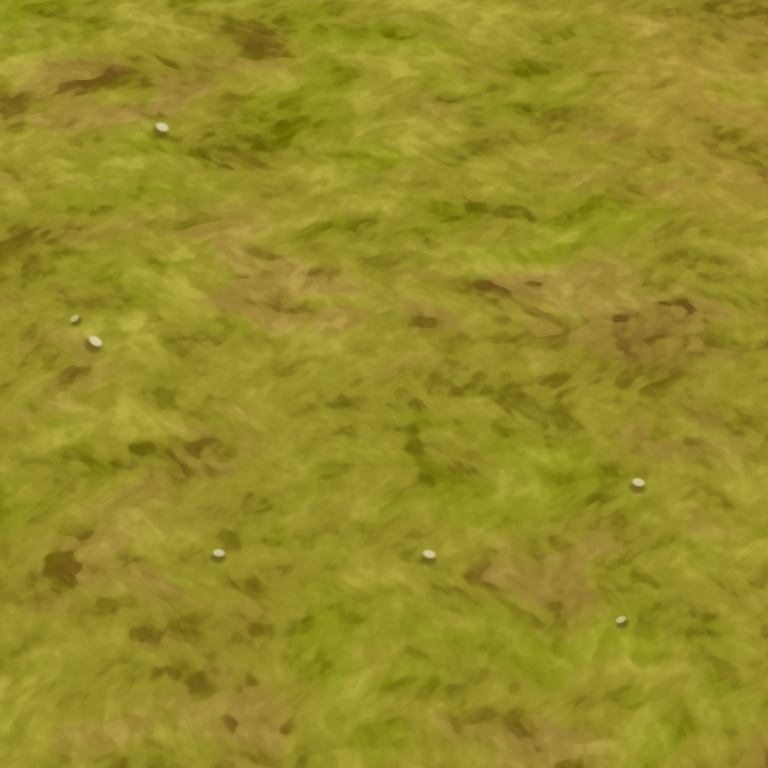
Reproduce this texture procedurally as a three.js fragment shader.

```glsl
// Soft-focus lawn with mossy clumps, dry brown patches and a few pale pebbles.
varying vec2 vUv;

vec3 hash(vec2 cell) {
  vec3 q = vec3(dot(cell, vec2(127.1, 311.7)),
                dot(cell, vec2(269.5, 183.3)),
                dot(cell, vec2(113.5, 271.9)));
  return fract(sin(q) * 43758.545);
}

// Smooth cellular noise: random cell values blended by distance, -1 to 1.
float clumps(vec2 p) {
  vec2 base = floor(p);
  float sum = 0.0;
  float total = 0.0001;
  for (int j = -1; j <= 1; j++) {
    for (int i = -1; i <= 1; i++) {
      vec2 cell = base + vec2(float(i), float(j));
      vec3 rnd = hash(cell);
      vec2 d = p - cell - rnd.xy;
      float weight = exp(-6.0 * dot(d, d));
      sum += weight * (rnd.z * 2.0 - 1.0);
      total += weight;
    }
  }
  return sum / total;
}

void main() {
  // Ground recedes upwards, so clumps flatten towards the top.
  vec2 ground = vec2(vUv.x, vUv.y * (1.0 + 0.45 * vUv.y));
  ground += 0.012 * sin(ground.yx * vec2(23.0, 17.0) + vec2(0.7, 2.1));
  ground += 0.005 * sin(ground.yx * vec2(61.0, 53.0) + vec2(3.3, 1.2));

  // Layers from broad patches down to single blades.
  float patches = clumps(ground * vec2(4.5, 6.0) + 3.0);
  float tufts = clumps(ground * vec2(10.0, 17.0) + 17.0);
  float knots = clumps(ground * vec2(25.0, 36.0) + 41.0);
  float blades = clumps(ground * vec2(58.0, 56.0) + 73.0);
  float fibres = clumps(ground * vec2(115.0, 95.0) + 131.0);

  // Dryness decides between lush green and brown thatch.
  float dryness = 0.6 * clumps(ground * vec2(5.0, 7.0) + 211.0)
                + 0.4 * clumps(ground * vec2(13.0, 20.0) + 257.0)
                + 0.2 * knots;
  float thatch = smoothstep(0.1, 0.75, dryness);
  float lush = smoothstep(0.1, 0.7, -dryness);

  float tone = 0.54 + 0.16 * patches + 0.19 * tufts + 0.17 * knots
             + 0.17 * blades + 0.10 * fibres;
  tone += 0.12 * smoothstep(0.6, 1.0, vUv.y) - 0.06 * thatch;

  // Shaded hollows open up where the turf is thin.
  float hollow = smoothstep(0.1, 0.7, -knots - 0.3 * blades);
  tone -= hollow * (0.05 + 0.32 * thatch);

  vec3 shade = vec3(0.42, 0.37, 0.06);
  vec3 grass = vec3(0.585, 0.55, 0.16);
  vec3 sunlit = vec3(0.72, 0.68, 0.27);
  vec3 color = mix(shade, grass, smoothstep(-0.1, 0.55, tone));
  color = mix(color, sunlit, smoothstep(0.45, 1.15, tone));
  color += thatch * vec3(0.015, -0.045, 0.045);
  color += lush * vec3(-0.04, 0.005, -0.055);

  // Sun-scorched corner at the upper right.
  float scorch = 1.0 - smoothstep(0.0, 0.3, distance(vUv, vec2(0.96, 0.88)));
  color += scorch * (0.7 + 0.5 * tufts) * vec3(0.07, -0.01, 0.05);

  // Pale pebbles, each with a small shadow beneath.
  for (int k = 0; k < 7; k++) {
    vec3 rnd = hash(vec2(float(k), 5.0));
    vec2 d = vUv - 0.08 - 0.84 * rnd.xy;
    float tilt = (rnd.z - 0.5) * 2.0;
    d = mat2(cos(tilt), sin(tilt), -sin(tilt), cos(tilt)) * d;
    float size = mix(0.004, 0.009, rnd.z);
    float stone = length(d * vec2(0.75, 1.2)) / size;
    float shadow = length((d + vec2(0.0, size)) * vec2(0.7, 1.0)) / size;
    color = mix(color, vec3(0.34, 0.29, 0.08), 0.6 * (1.0 - smoothstep(0.5, 1.5, shadow)));
    color = mix(color, vec3(0.88, 0.85, 0.70), (0.5 + 0.5 * rnd.z) * (1.0 - smoothstep(0.5, 1.2, stone)));
  }

  gl_FragColor = vec4(color, 1.0);
}
```
